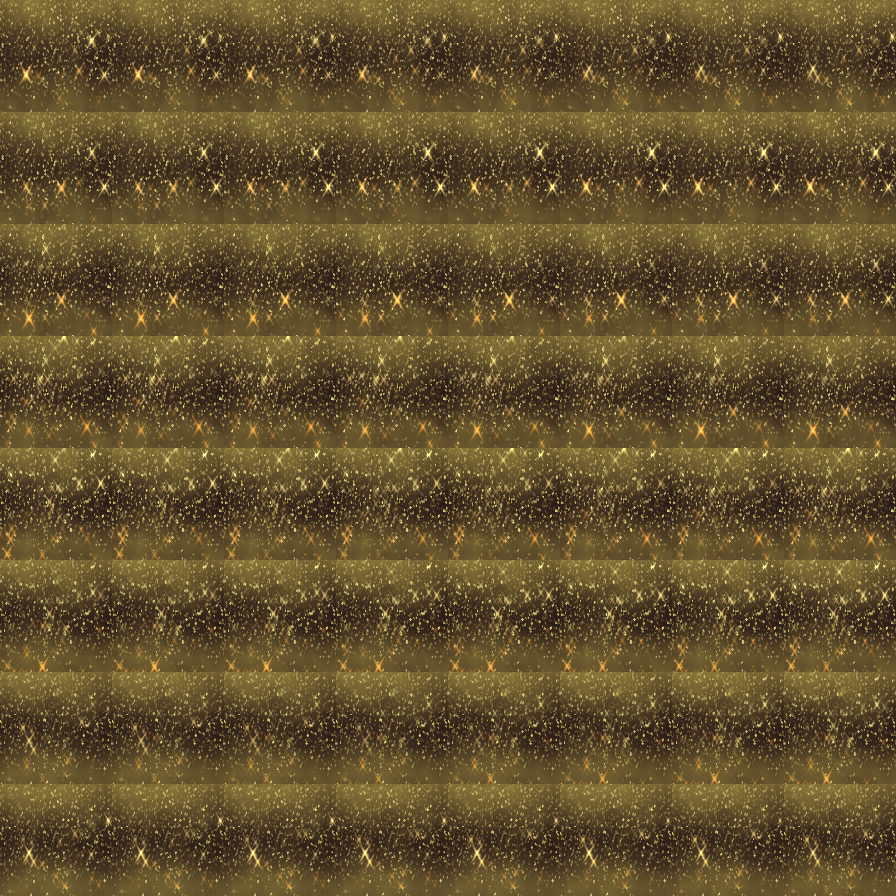
Give the GLSL for this pattern, as a WebGL 1 fragment shader.

```glsl
precision highp float;

uniform vec2 u_resolution;

const float TILES = 8.0;
const float TAU = 6.2831853;
const int STAR_COUNT = 120;
const float CLUSTER_SIZE = 4.0;
const int GLINT_LAYERS = 7;

const vec3 DARK_BROWN = vec3(0.17, 0.11, 0.09);
const vec3 OLIVE = vec3(0.49, 0.42, 0.21);
const vec3 PALE_GOLD = vec3(0.92, 0.86, 0.52);
const vec3 DULL_GOLD = vec3(0.64, 0.56, 0.25);
const vec3 STAR_YELLOW = vec3(0.98, 0.86, 0.46);
const vec3 STAR_ORANGE = vec3(0.82, 0.47, 0.11);

float hash(vec2 p) {
  return fract(sin(dot(p, vec2(127.1, 311.7))) * 43758.5);
}

vec2 hash2(vec2 p) {
  return vec2(hash(p), hash(p + vec2(37.2, 17.9)));
}

float cornerGradient(vec2 corner, vec2 offset) {
  float angle = TAU * hash(corner);
  return dot(vec2(cos(angle), sin(angle)), offset);
}

float gradientNoise(vec2 p) {
  vec2 i = floor(p);
  vec2 f = fract(p);
  vec2 w = f * f * f * (f * (f * 6.0 - 15.0) + 10.0);
  vec2 e = vec2(1.0, 0.0);
  float low = mix(cornerGradient(i, f), cornerGradient(i + e.xy, f - e.xy), w.x);
  float high = mix(cornerGradient(i + e.yx, f - e.yx), cornerGradient(i + e.xx, f - e.xx), w.x);
  return mix(low, high, w.y);
}

// Periodic flash, narrower as sharpness grows
float twinkle(float time, float phase, float sharpness) {
  return pow(0.5 + 0.5 * cos(TAU * (time + phase)), sharpness);
}

// Olive above and below a smoky band that widens toward the tile sides
vec3 background(vec2 p, float time) {
  float side = smoothstep(0.15, 0.55, abs(p.x - 0.43));
  float d = p.y - 0.47;
  float upper = smoothstep(0.0, mix(0.54, 0.64, side), d);
  float lower = 0.66 * smoothstep(0.02, mix(0.38, 0.46, side), -d);
  float shade = max(upper, lower);
  shade += 0.20 * (1.0 - side) * (1.0 - shade);
  shade += 0.20 * gradientNoise(p * 3.0 + vec2(time * 2.0, -time));
  shade += 0.14 * gradientNoise(p * 8.0 - vec2(time, time * 2.0));
  return mix(DARK_BROWN, OLIVE, clamp(shade, 0.0, 1.1));
}

// One turned layer of soft upright diamonds: x is cover, y is brightness
vec2 glints(vec2 p, float time, float layer, float pixel) {
  float angle = 0.45 + layer * 1.13;
  mat2 turn = mat2(cos(angle), sin(angle), -sin(angle), cos(angle));
  float scale = 11.5 + layer * 0.8;
  vec2 q = turn * p * scale + layer * vec2(3.37, 7.61);
  vec2 seed = floor(q) + layer * 53.0;
  vec2 centre = 0.2 + 0.6 * hash2(seed);
  vec2 d = (fract(q) - centre) * turn / scale;
  d.x += 0.7 * d.y * (hash(seed + 5.3) - 0.5);
  float size = mix(0.009, 0.019, hash(seed + 8.7));
  float diamond = abs(d.x) * 1.6 + abs(d.y) - size;
  float cover = 1.0 - smoothstep(-pixel, pixel, diamond);
  float density = mix(0.2, 0.8, smoothstep(0.02, 0.4, p.y));
  float present = step(hash(seed + 2.1), density);
  float light = hash(seed + 6.1);
  float flash = 0.25 + 0.75 * twinkle(time, hash(seed + 3.9), 2.0);
  return vec2(cover * present * flash * mix(0.4, 1.0, light), light);
}

// Tall X of four tapered rays, a soft core and a faint halo
float crossStar(vec2 d, float size, float pixel) {
  vec2 ray = normalize(vec2(0.6, 1.0));
  vec2 q = abs(d);
  float along = dot(q, ray) / size;
  float across = abs(q.x * ray.y - q.y * ray.x);
  float taper = clamp(1.0 - along, 0.0, 1.0);
  float width = 0.11 * size * taper + 0.6 * pixel;
  float rays = taper * (1.0 - smoothstep(0.0, width, across));
  float spread = dot(d, d) / (size * size);
  return rays + 0.35 * exp(-spread * 32.0) + 0.05 * exp(-spread * 4.0);
}

void main() {
  vec2 grid = gl_FragCoord.xy / u_resolution * TILES;
  vec2 cell = floor(grid);
  vec2 p = fract(grid);
  float pixel = TILES / min(u_resolution.x, u_resolution.y);

  // Tiles advance in time along each row, from the lowest row upward
  float time = (cell.x + TILES * cell.y) / (TILES * TILES);
  vec3 color = background(p, time);

  for (int i = 0; i < GLINT_LAYERS; i++) {
    vec2 glint = glints(p, time, float(i), 0.5 * pixel);
    color = mix(color, mix(DULL_GOLD, PALE_GOLD, glint.y), glint.x);
  }

  // Stars gather in loose clusters that flare at nearby times
  for (int i = 0; i < STAR_COUNT; i++) {
    vec2 seed = vec2(float(i), 4.7);
    vec2 group = vec2(floor(float(i) / CLUSTER_SIZE), 9.4);
    vec2 centre = hash2(group) + 0.42 * (hash2(seed) - 0.5);
    float phase = hash(group + 23.1) + 0.35 * hash(seed + 23.1);
    float power = pow(hash(seed + 11.3), 4.0);
    float flash = twinkle(time, phase, 6.0);
    float size = mix(0.075, 0.16, power) * (0.65 + 0.35 * flash);
    float glow = crossStar(p - centre, size, pixel) * flash * mix(0.4, 1.15, power);
    float warmth = smoothstep(0.55, 0.2, centre.y + 0.4 * (hash(seed + 7.9) - 0.5));
    vec3 tint = mix(STAR_YELLOW, STAR_ORANGE, warmth);
    color += tint * glow * (1.0 - 0.6 * color);
  }

  gl_FragColor = vec4(min(color, 1.0), 1.0);
}
```
